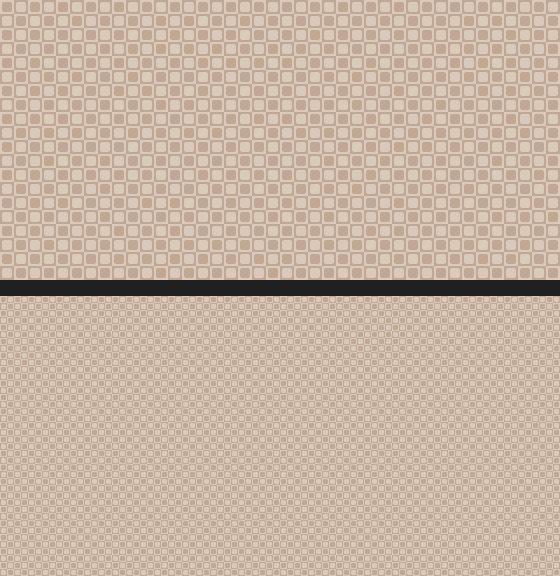
Top, the tile; bottom, the same tile 2 across and 2 down.
Write a WebGL 2 fragment shader that draws this pattern.

```glsl
#version 300 es
precision highp float;

uniform vec2 u_resolution;
out vec4 fragColor;

const vec2 GRID = vec2(40.0, 20.0);      // whole, even counts so the checker wraps
const float TILE_HALF = 0.355;           // half width of the inner tile, in cells
const float TILE_RADIUS = 0.16;          // corner radius, in cells
const vec3 CREAM = vec3(0.855, 0.790, 0.728);
const vec3 TAUPE = vec3(0.748, 0.660, 0.588);
const vec3 WARM_SHIFT = vec3(0.006, 0.001, -0.014);

float hash(vec2 p) {
    vec3 q = fract(p.xyx * vec3(0.1031, 0.1030, 0.0973));
    q += dot(q, q.yzx + 33.33);
    return fract((q.x + q.y) * q.z);
}

float roundedBox(vec2 p, float halfSize, float radius) {
    vec2 q = abs(p) - halfSize + radius;
    return length(max(q, 0.0)) + min(max(q.x, q.y), 0.0) - radius;
}

float coverage(float dist, float pixel) {
    return 1.0 - smoothstep(-0.5 * pixel, 0.5 * pixel, dist);
}

// +1 for even cells, -1 for odd ones
float paritySign(vec2 cell) {
    return 1.0 - 2.0 * mod(cell.x + cell.y, 2.0);
}

// Checker value in 0..1 that crosses the cell borders smoothly
float softChecker(vec2 local, float side, vec2 pixel) {
    vec2 ramp = clamp(2.0 * (0.5 - abs(local)) / pixel, 0.0, 1.0);
    return 0.5 + 0.5 * side * ramp.x * ramp.y;
}

// Slight warmth that differs from tile to tile
vec3 tileColor(float side, float random) {
    vec3 base = side > 0.0 ? CREAM : TAUPE;
    return base + WARM_SHIFT * (random - 0.3);
}

vec3 checkerTiles(vec2 p, vec2 pixel) {
    vec2 cell = mod(floor(p), GRID);
    vec2 local = fract(p) - 0.5;
    float side = paritySign(cell);

    // Square ground, then a rounded tile in the opposite tone
    vec3 ground = mix(CREAM, TAUPE, softChecker(local, side, pixel));
    float dist = roundedBox(local, TILE_HALF, TILE_RADIUS);
    float tile = coverage(dist, max(pixel.x, pixel.y));
    return mix(ground, tileColor(side, hash(cell)), tile);
}

void main() {
    vec2 p = gl_FragCoord.xy / u_resolution * GRID;
    fragColor = vec4(checkerTiles(p, GRID / u_resolution), 1.0);
}
```
